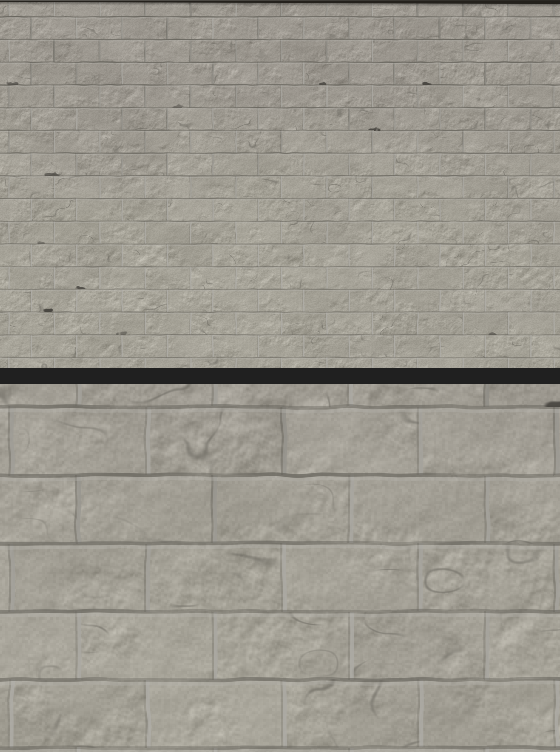
Top, the full canvas; bottom, a detail of the centre.
Give the GLSL for this texture, as a WebGL 1 fragment shader.

```glsl
precision highp float;
// Wall of split-face concrete blocks in running bond, under a dark coping strip.

uniform vec2 u_resolution;

// Layout: one block is 2 units wide and 1 unit high
const float COLUMNS = 12.33;
const float ROWS = 16.2;
const float TOP_CUT = 0.263;        // hidden part of the top course
const float EVEN_SHIFT = 0.20;      // first joint, in block widths
const float ODD_SHIFT = 0.69;
const float HEAD_HALF = 0.027;      // half width of vertical joints
const float BED_HALF = 0.027;       // half width of horizontal joints
const float WOBBLE = 0.030;
const float CHIP_CHANCE = 0.06;
const float RELIEF = 0.50;
const float RELIEF_STEP = 0.05;

const vec3 STONE_LOW = vec3(0.648, 0.636, 0.592);
const vec3 STONE_HIGH = vec3(0.612, 0.594, 0.562);
const vec3 MORTAR = vec3(0.715, 0.708, 0.685);
const vec3 SHADOW = vec3(0.41, 0.40, 0.37);
const vec3 CHIP = vec3(0.27, 0.26, 0.24);
const vec3 COPING = vec3(0.14, 0.13, 0.11);
const vec3 COPING_LIP = vec3(0.36, 0.35, 0.33);

float hash(vec2 p) {
  return fract(sin(dot(p, vec2(127.1, 311.7))) * 43758.547);
}

float noise(vec2 p) {
  vec2 i = floor(p), f = fract(p);
  f = f * f * (3.0 - 2.0 * f);
  return mix(mix(hash(i), hash(i + vec2(1.0, 0.0)), f.x),
             mix(hash(i + vec2(0.0, 1.0)), hash(i + 1.0), f.x), f.y);
}

// Height of the broken stone face
float stoneHeight(vec2 p) {
  float sum = 0.0, amplitude = 0.5;
  p *= 3.0;
  for (int i = 0; i < 4; i++) {
    sum += amplitude * noise(p);
    p = mat2(1.6, 1.2, -1.2, 1.6) * p + 7.3;
    amplitude *= 0.5;
  }
  return sum;
}

// Soft-edged line around distance zero
float line(float d, float halfWidth, float pixel) {
  return 1.0 - smoothstep(halfWidth - 0.5 * pixel, halfWidth + 0.5 * pixel, abs(d));
}

void main() {
  vec2 uv = gl_FragCoord.xy / u_resolution;
  float pixel = ROWS / u_resolution.y;
  float depth = 1.0 - uv.y;

  // Block cell, with y running downwards
  vec2 wall = vec2(uv.x * COLUMNS * 2.0, depth * ROWS + TOP_CUT);
  float wander = noise(wall * 2.7) - 0.5;
  float bedY = wall.y + WOBBLE * wander;
  float row = floor(bedY);
  float shift = mix(EVEN_SHIFT, ODD_SHIFT, mod(row, 2.0));
  float along = wall.x * 0.5 - shift + 0.5 * WOBBLE * (noise(wall * 3.1 + 40.0) - 0.5);
  vec2 block = vec2(floor(along), row);
  vec2 local = vec2(fract(along) * 2.0, fract(bedY));
  float tone = hash(block + 3.7);
  vec2 face = wall + 19.0 * vec2(hash(block + 11.0), hash(block + 23.0));

  // Stone colour: weathering towards the top, stains, tone of each block
  float age = 1.0 - smoothstep(0.1, 0.75, depth);
  float stain = noise(wall * vec2(0.35, 0.5)) - 0.5;
  vec3 color = mix(STONE_LOW, STONE_HIGH, clamp(age + 0.5 * stain, 0.0, 1.0));
  color += 0.030 * (tone - 0.5) + 0.035 * (noise(wall * 1.3 + 5.0) - 0.5);

  // Rough split patches lit from above
  float rough = smoothstep(0.35, 0.75, noise(face * vec2(1.1, 1.7)) + 0.2 * local.y);
  float slope = stoneHeight(face) - stoneHeight(face + RELIEF_STEP * vec2(-0.5, -1.0));
  color += RELIEF * slope * mix(0.35, 1.0, rough);
  color += 0.035 * (hash(floor(wall * 24.0)) - 0.5);
  float crease = line(noise(face * vec2(1.8, 2.6) + 31.0) - 0.5, 0.025, 0.05);
  crease *= smoothstep(0.5, 0.8, noise(face * 2.1 + 60.0)) * rough;
  color = mix(color, SHADOW, 0.5 * crease);

  // Vertical joints: pale mortar, some of them shaded at the edge
  float joint = floor(along + 0.5);
  float side = (along - joint) * 2.0;
  float jointTone = hash(vec2(joint, row) + 71.0);
  float pale = mix(0.9, 0.3 + 0.6 * jointTone, age);
  float edge = line(side + 1.6 * HEAD_HALF, 0.6 * HEAD_HALF, pixel);
  color = mix(color, SHADOW, edge * (0.25 + 0.5 * age * (1.0 - jointTone)));
  color = mix(color, mix(SHADOW, MORTAR, pale), 0.85 * line(side, HEAD_HALF, pixel));

  // Horizontal joints: shadow under the block, thin mortar below it
  float bed = bedY - floor(bedY + 0.5);
  float wear = 0.45 + 0.55 * noise(wall * vec2(1.4, 3.0) + 90.0);
  color = mix(color, MORTAR, 0.35 * line(bed - 2.0 * BED_HALF, BED_HALF, pixel));
  color = mix(color, SHADOW, wear * mix(0.65, 1.0, age) * line(bed, BED_HALF, pixel));

  // Chipped lower edges on a few blocks
  float chance = hash(block + 47.0);
  vec2 chipAt = vec2(0.4 + 1.2 * hash(block + 53.0), 0.97);
  vec2 chipSize = vec2(0.16 + 0.22 * tone, 0.10);
  float chipEdge = length((local - chipAt) / chipSize) + 1.2 * (noise(wall * 7.0) - 0.5);
  float chip = (1.0 - smoothstep(0.6, 1.1, chipEdge)) * step(chance, CHIP_CHANCE);
  color = mix(color, CHIP, chip * (0.45 + 0.5 * hash(block + 61.0)));

  // Coping strip, thicker to the right, with a soft shadow below
  float capDepth = mix(0.005, 0.011, uv.x);
  float soft = 0.5 / u_resolution.y;
  color *= 1.0 - 0.28 * (1.0 - smoothstep(capDepth, capDepth + 0.010, depth));
  vec3 cap = mix(COPING_LIP, COPING, smoothstep(0.001, 0.004, depth + 0.002 * uv.x));
  color = mix(cap, color, smoothstep(capDepth - soft, capDepth + soft, depth));

  gl_FragColor = vec4(clamp(color, 0.0, 1.0), 1.0);
}
```
